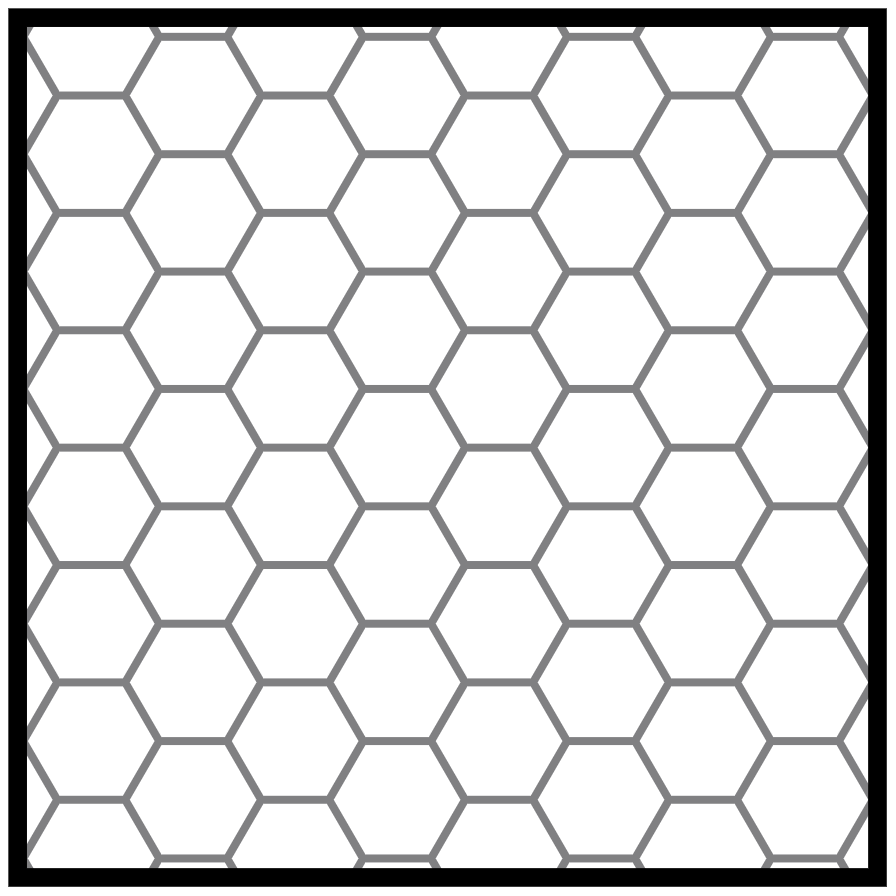
Write a WebGL 2 fragment shader that draws this pattern.

```glsl
#version 300 es
precision highp float;
// Draws a grey honeycomb of flat-topped hexagons on white inside a black square frame.

uniform vec2 u_resolution;
out vec4 fragColor;

const vec3 PAPER = vec3(1.0);
const vec3 LINE_GREY = vec3(0.50, 0.50, 0.51);
const vec3 FRAME_BLACK = vec3(0.0);

const float SQRT3 = 1.7320508;

// Spacing between columns, and height of one hexagon
const vec2 CELL_PITCH = vec2(0.1138, 0.1310);
const vec2 CELL_CENTER = vec2(0.4432, 0.5004);
const float LINE_WIDTH = 0.0089;

const vec2 FRAME_CENTER = vec2(0.4995, 0.5005);
const float FRAME_OUTER = 0.4902;
const float FRAME_INNER = 0.4694;

// Offset from the center of the nearest hexagon of unit height
vec2 hexOffset(vec2 p) {
    vec2 period = vec2(SQRT3, 1.0);
    vec2 even = mod(p + 0.5 * period, period) - 0.5 * period;
    vec2 odd = mod(p, period) - 0.5 * period;
    return dot(even, even) < dot(odd, odd) ? even : odd;
}

// Distance from a point inside a unit-height hexagon to its border
float hexBorder(vec2 offset) {
    vec2 q = abs(offset);
    return 0.5 - max(q.y, dot(q, vec2(0.5 * SQRT3, 0.5)));
}

// Signed distance to a square, negative inside, with sharp corners
float squareDistance(vec2 p, float halfSide) {
    vec2 q = abs(p) - halfSide;
    return max(q.x, q.y);
}

// Smooth coverage of the region where the distance is negative
float coverage(float dist, float pixel) {
    return clamp(0.5 - dist / pixel, 0.0, 1.0);
}

void main() {
    float side = min(u_resolution.x, u_resolution.y);
    float pixel = 1.0 / side;
    vec2 uv = (gl_FragCoord.xy - 0.5 * u_resolution) * pixel + 0.5;

    // Honeycomb, scaled so that each cell is a regular hexagon
    vec2 cell = (uv - CELL_CENTER) / CELL_PITCH * vec2(0.5 * SQRT3, 1.0);
    float border = hexBorder(hexOffset(cell)) * CELL_PITCH.y;
    float lines = coverage(border - 0.5 * LINE_WIDTH, pixel);

    // Frame and the white margin around it
    float inside = coverage(squareDistance(uv - FRAME_CENTER, FRAME_INNER), pixel);
    float framed = coverage(squareDistance(uv - FRAME_CENTER, FRAME_OUTER), pixel);

    vec3 honeycomb = mix(PAPER, LINE_GREY, lines);
    vec3 panel = mix(FRAME_BLACK, honeycomb, inside);
    fragColor = vec4(mix(PAPER, panel, framed), 1.0);
}
```
